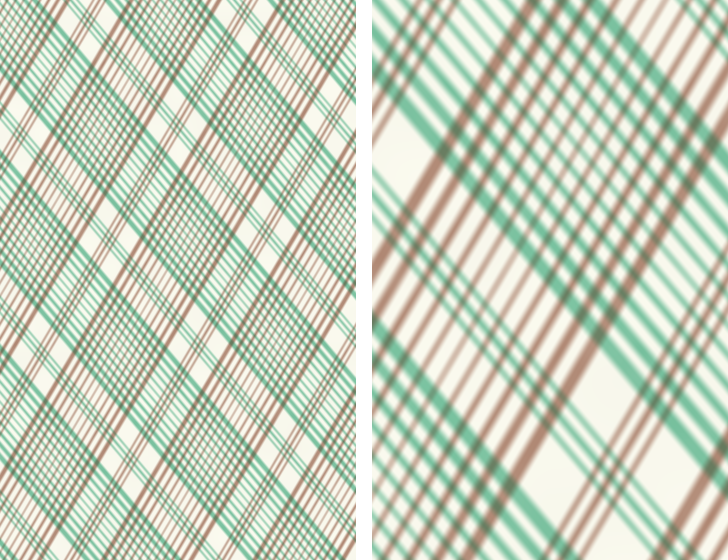
Left: the whole. Right: its middle third, enlarged.
Reproduce this pattern procedurally as a WebGL 2 fragment shader.

```glsl
#version 300 es
precision highp float;
// Slanted two-colour plaid: graded green and red stripes crossing on cream cloth.

#define GREEN_STEP vec2(0.1589, -0.1888)  // one repeat along the green stripes
#define RED_STEP vec2(-0.1206, -0.2038)   // one repeat along the red stripes
#define ORIGIN vec2(0.3255, 0.6940)       // top corner of one dense diamond
#define SOFTNESS 0.0028                   // edge blur, in canvas heights
#define GREEN_WIDTH 0.038                 // widest stripe, in repeats
#define RED_WIDTH 0.033
#define WEAR 0.10                         // unevenness of the ink
#define PAPER vec3(0.985, 0.983, 0.938)
#define GREEN_INK vec3(0.47, 0.77, 0.66)
#define RED_INK vec3(0.70, 0.54, 0.48)
#define CROSSING_LIFT 0.07                // lightens ink over ink

uniform vec2 u_resolution;
out vec4 fragColor;

float hash(vec2 p) {
    return fract(sin(dot(p, vec2(127.1, 311.7))) * 43758.5453);
}

float valueNoise(vec2 p) {
    vec2 cell = floor(p);
    vec2 f = fract(p);
    f = f * f * (3.0 - 2.0 * f);
    float low = mix(hash(cell), hash(cell + vec2(1.0, 0.0)), f.x);
    float high = mix(hash(cell + vec2(0.0, 1.0)), hash(cell + vec2(1.0, 1.0)), f.x);
    return mix(low, high, f.y);
}

// Coverage of a stripe, given the distance from its centre line.
float stripe(float dist, float width, float soft) {
    float halfWidth = 0.5 * width;
    return smoothstep(-soft, soft, dist + halfWidth) - smoothstep(-soft, soft, dist - halfWidth);
}

// One repeat: a mirrored band thinning towards its centre, then a fine trio.
float stripeSet(float t, float center, float halfBand, float width, float thinning, float soft) {
    float fromCenter = abs(fract(t - center + 0.5) - 0.5);
    float ink = 0.0;
    for (int i = 0; i < 6; i++) {
        float x = float(i) / 5.0;
        float place = halfBand * (1.0 - x * (1.12 - 0.12 * x));
        ink = max(ink, stripe(fromCenter - place, width * pow(thinning, float(i)), soft));
    }
    // The trio sits midway between neighbouring bands.
    float fromGap = 0.5 - fromCenter;
    ink = max(ink, stripe(fromGap, 0.018, soft));
    return max(ink, stripe(fromGap - 0.040, 0.013, soft));
}

void main() {
    vec2 p = gl_FragCoord.xy / u_resolution.y;

    // Lattice coordinates: x counts across red stripes, y across green ones.
    mat2 toLattice = inverse(mat2(GREEN_STEP, RED_STEP));
    vec2 q = toLattice * (p - ORIGIN);
    float blur = max(SOFTNESS, 0.9 / u_resolution.y);
    vec2 soft = blur * vec2(length(vec2(toLattice[0].x, toLattice[1].x)),
                            length(vec2(toLattice[0].y, toLattice[1].y)));

    float red = stripeSet(q.x, 0.285, 0.290, RED_WIDTH, 0.78, soft.x);
    float green = stripeSet(q.y, 0.300, 0.280, GREEN_WIDTH, 0.79, soft.y);

    // Uneven printing
    red *= 1.0 - WEAR * valueNoise(p * 70.0);
    green *= 1.0 - WEAR * valueNoise(p * 70.0 + 31.0);

    // Inks multiply where stripes cross, a little lightened.
    vec3 color = PAPER * mix(vec3(1.0), GREEN_INK, green) * mix(vec3(1.0), RED_INK, red);
    color += CROSSING_LIFT * red * green;
    color *= 1.0 - 0.015 * valueNoise(p * 25.0 + 7.0);
    fragColor = vec4(color, 1.0);
}
```
